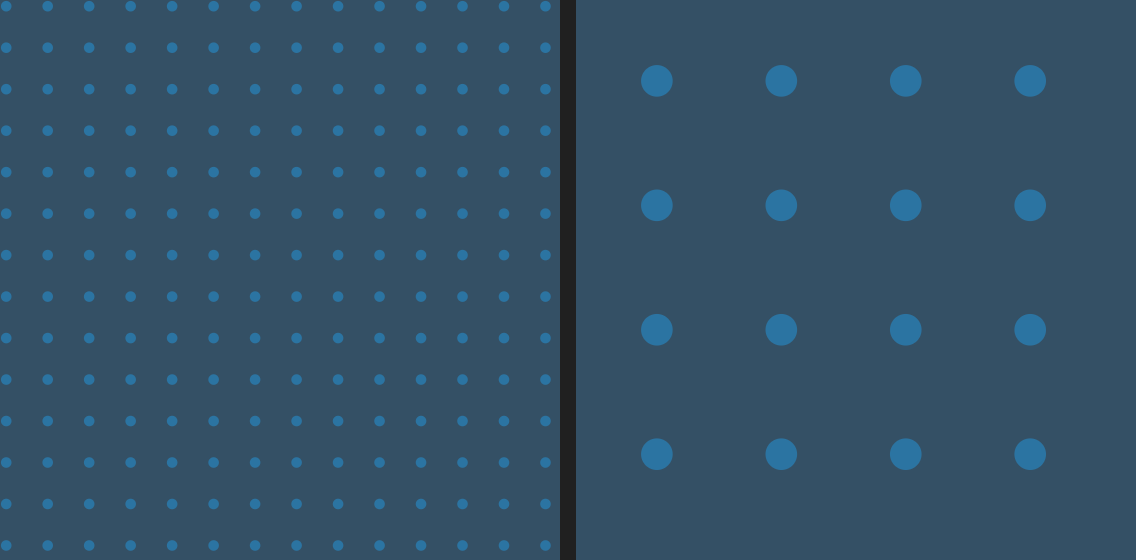
Left: the whole. Right: its middle third, enlarged.
Give the GLSL for this pattern, as a Shadertoy shader.

```glsl
#define REPEATS 13.5
#define FIRST_DOT vec2(0.0111, 0.0111)
#define DOT_RADIUS 0.0094
#define GROUND_COLOR vec3(0.204, 0.314, 0.396)
#define DOT_COLOR vec3(0.170, 0.455, 0.635)

// Signed distance to the nearest dot of a square grid
float dotGridDistance(vec2 p) {
    vec2 cell = fract((p - FIRST_DOT) * REPEATS + 0.5) - 0.5;
    return length(cell) / REPEATS - DOT_RADIUS;
}

void mainImage(out vec4 fragColor, in vec2 fragCoord) {
    // Canvas units, measured from the upper left corner
    vec2 p = vec2(fragCoord.x, iResolution.y - fragCoord.y) / iResolution.y;
    float pixel = 1.0 / iResolution.y;

    // Dots with a one pixel soft edge
    float coverage = clamp(0.5 - dotGridDistance(p) / pixel, 0.0, 1.0);
    fragColor = vec4(mix(GROUND_COLOR, DOT_COLOR, coverage), 1.0);
}
```
